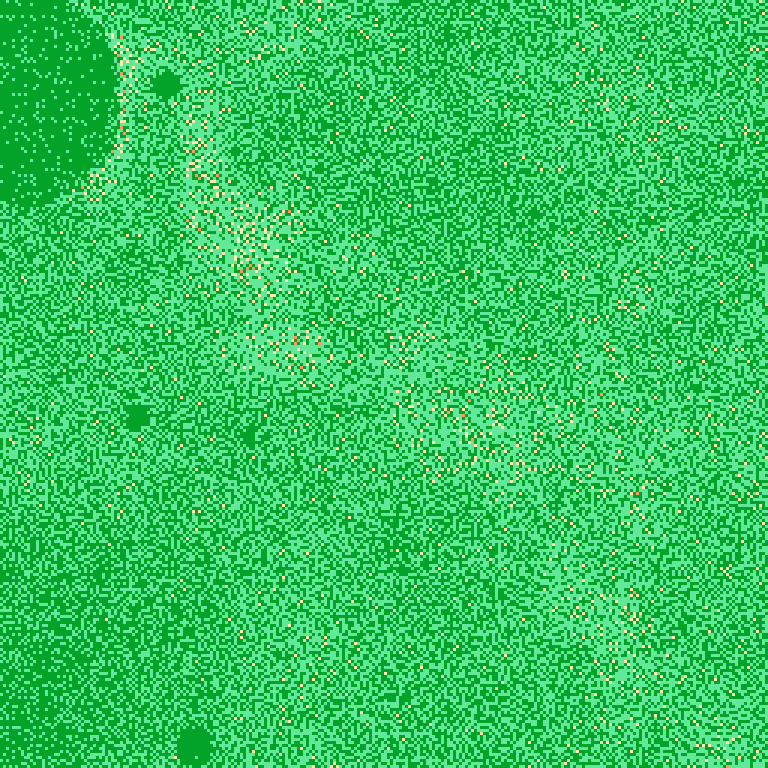
A WebGL 2 fragment shader for this texture:

```glsl
#version 300 es
precision highp float;
// Three-tone dithered grain: green and mint speckle with cream flecks and dark blots.
#define CELLS 256.0        // grains across the canvas
#define SHARPEN 0.8        // how strongly neighbouring grains repel
#define BASE_TONE -0.02    // balance of mint over green
#define CLOUD_SCALE 5.0
#define CLOUD_DEPTH 0.36
#define CREAM_LEVEL 0.585
#define CORAL_LEVEL 0.84
#define BAND_GAIN 0.26
#define BAND_WIDTH 0.12
#define DISC_DEPTH 0.40
#define BLOT_DEPTH 0.75

uniform vec2 u_resolution;
out vec4 outColor;

const vec3 GREEN = vec3(0.01, 0.64, 0.16);
const vec3 MINT = vec3(0.38, 0.91, 0.60);
const vec3 CREAM = vec3(1.00, 0.91, 0.70);
const vec3 CORAL = vec3(1.00, 0.60, 0.38);

// Small dark blots: centre and radius
const vec3 BLOTS[4] = vec3[4](
    vec3(0.217, 0.888, 0.017), vec3(0.254, 0.028, 0.021),
    vec3(0.326, 0.431, 0.011), vec3(0.176, 0.453, 0.012));

// Integer hash of a lattice point, 0 to 1
float hash(ivec2 cell) {
    uvec2 q = uvec2(cell) * uvec2(1597u, 3821u);
    uint h = (q.x ^ (q.y << 11)) * 747796u + 28913u;
    h = (h ^ (h >> 15)) * 2246823u;
    h = (h ^ (h >> 13)) * 3266489u;
    h ^= h >> 16;
    return float(h & 0xFFFFu) / 65536.0;
}

float valueNoise(vec2 p) {
    ivec2 i = ivec2(floor(p));
    vec2 f = fract(p);
    f = f * f * (3.0 - 2.0 * f);
    float low = mix(hash(i), hash(i + ivec2(1, 0)), f.x);
    float high = mix(hash(i + ivec2(0, 1)), hash(i + ivec2(1, 1)), f.x);
    return mix(low, high, f.y);
}

// Layered noise centred on zero
float clouds(vec2 p) {
    float sum = 0.0;
    float weight = 0.5;
    for (int i = 0; i < 4; i++) {
        sum += weight * (valueNoise(p) - 0.5);
        p = p * 2.1 + 17.3;
        weight *= 0.6;
    }
    return sum;
}

// High-pass grain: each cell minus part of its neighbours' mean
float grain(ivec2 cell) {
    ivec2 c = cell + 1000;
    float around = hash(c + ivec2(1, 0)) + hash(c - ivec2(1, 0))
                 + hash(c + ivec2(0, 1)) + hash(c - ivec2(0, 1));
    return hash(c) - 0.5 - SHARPEN * (around * 0.25 - 0.5);
}

// Slowly varying brightness under the grain
float toneAt(vec2 p) {
    float tone = BASE_TONE + CLOUD_DEPTH * clouds(p * CLOUD_SCALE + 40.0);

    // Patchy bright band along the falling diagonal
    float across = (p.x + p.y - 1.0) * 0.707 + 0.12 * clouds(p * 4.0 + 90.0);
    float patches = smoothstep(0.3, 0.8, valueNoise(p * 15.0 + 60.0));
    float fade = mix(1.0, 0.55, smoothstep(0.3, 0.8, p.x));
    tone += BAND_GAIN * fade * patches * exp(-pow(across / BAND_WIDTH, 2.0));

    // Shaded lower left corner
    tone -= 0.2 * (1.0 - smoothstep(0.0, 0.45, length(p)));

    // Large dark disc with a glowing right rim
    vec2 q = (p - vec2(0.035, 0.876)) / vec2(0.123, 0.14);
    float disc = (length(q) - 1.0) * 0.13 + 0.025 * clouds(p * 22.0);
    float inside = 1.0 - smoothstep(-0.006, 0.006, disc);
    float rim = exp(-max(disc, 0.0) / 0.022) * smoothstep(-0.1, 0.7, q.x);
    tone = mix(tone + 0.2 * rim, -DISC_DEPTH, inside);

    // Small blots with ragged edges
    for (int i = 0; i < 4; i++) {
        float d = length(p - BLOTS[i].xy) - BLOTS[i].z + 0.02 * clouds(p * 45.0);
        tone -= BLOT_DEPTH * (1.0 - smoothstep(-0.003, 0.004, d));
    }
    return tone;
}

vec3 grainColor(vec2 p) {
    vec2 cell = floor(p * CELLS);
    float level = toneAt((cell + 0.5) / CELLS) + grain(ivec2(cell));
    if (level > CORAL_LEVEL) return CORAL;
    if (level > CREAM_LEVEL) return CREAM;
    return level > 0.0 ? MINT : GREEN;
}

void main() {
    // Four samples per pixel smooth the grain edges
    vec3 color = vec3(0.0);
    for (int i = 0; i < 4; i++) {
        vec2 offset = vec2(i & 1, i >> 1) * 0.5 - 0.25;
        color += grainColor((gl_FragCoord.xy + offset) / u_resolution.y);
    }
    outColor = vec4(color * 0.25, 1.0);
}
```
